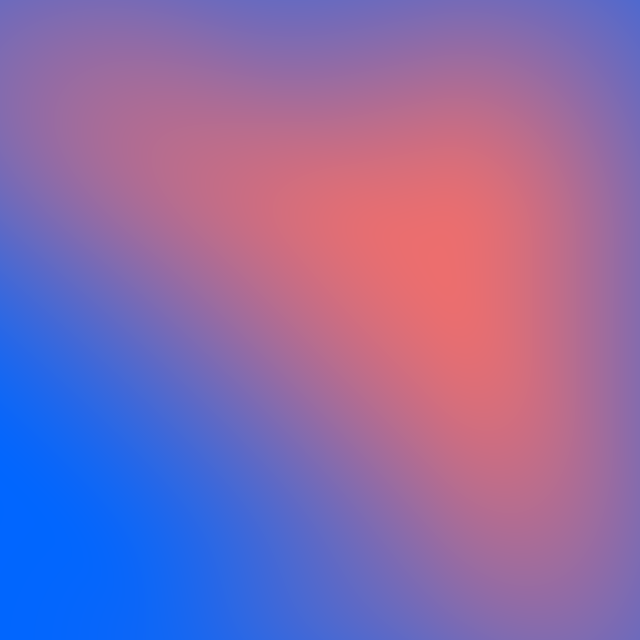
Give the GLSL for this background, as a WebGL 1 fragment shader.

```glsl
precision highp float;
// A soft coral cloud over vivid blue. A wide diagonal ramp fills the upper
// right, fades near the top and right borders, and is reshaped by a few faint
// Gaussian glows before it blends the two colours.
uniform vec2 u_resolution;

// Elliptical Gaussian falloff, 1 at its centre.
float glow(vec2 p, vec2 centre, vec2 radius) {
  vec2 d = (p - centre) / radius;
  return exp(-dot(d, d));
}

// Gaussian fade that starts once x passes the given position.
float fadeBeyond(float x, float start, float width) {
  float d = max(x - start, 0.0) / width;
  return exp(-d * d);
}

void main() {
  vec2 p = gl_FragCoord.xy / u_resolution;

  // Diagonal ramp from the blue lower left corner.
  float warmth = 0.93 * smoothstep(0.23, 1.28, p.x + p.y);

  // Fades toward the right and top borders, with a dip at the top centre.
  warmth *= fadeBeyond(p.x, 0.68, 0.42);
  warmth *= fadeBeyond(p.y, 0.62, 0.46);
  warmth *= 1.0 - 0.15 * glow(p, vec2(0.44, 0.95), vec2(0.22, 0.25));

  // Faint lifts at the left, the lower border and the upper right corner.
  warmth += 0.06 * glow(p, vec2(0.03, 0.80), vec2(0.30));
  warmth += 0.12 * glow(p, vec2(0.45, 0.00), vec2(0.25, 0.15));
  warmth += 0.05 * glow(p, vec2(1.00, 1.00), vec2(0.20));

  vec3 blue = vec3(0.0, 0.4, 1.0);
  vec3 coral = vec3(1.0, 0.436, 0.385);
  gl_FragColor = vec4(mix(blue, coral, clamp(warmth, 0.0, 1.0)), 1.0);
}
```
